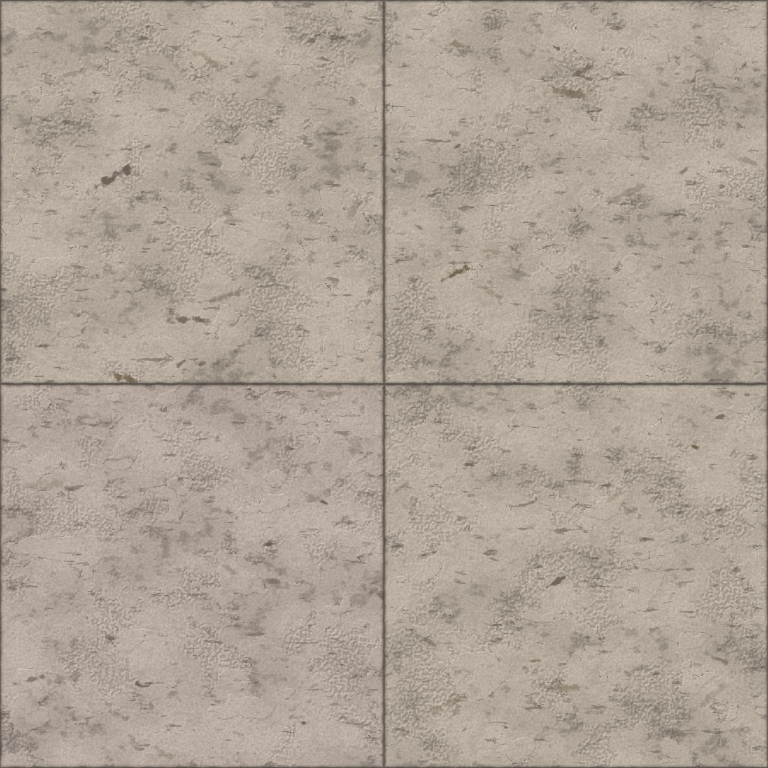
A WebGL 2 fragment shader for this texture:

```glsl
#version 300 es
precision highp float;
// Four weathered limestone tiles, two by two, with thin dark joints.

uniform vec2 u_resolution;
out vec4 fragColor;

const float TILES = 2.0;              // tiles across and down
const float JOINT_HALF = 0.0026;      // half width of the dark joint core
const float JOINT_SOFT = 0.0055;      // reach of the shade beside the joint
const float FLECK_CELLS = 19.0;       // fleck grid cells across the canvas
const float FLECK_CHANCE = 0.36;
const float PIT_SCALE = 225.0;
const float GRAIN_SCALE = 330.0;
const float RELIEF = 0.15;            // strength of the carved lighting
const vec2 LIGHT_STEP = vec2(-0.0006, 0.0009);

const vec3 STONE = vec3(0.680, 0.640, 0.590);
const vec3 PALE = vec3(0.742, 0.700, 0.650);
const vec3 SMUDGE = vec3(0.535, 0.500, 0.460);
const vec3 OLIVE = vec3(0.400, 0.350, 0.260);
const vec3 UMBER = vec3(0.390, 0.350, 0.315);
const vec3 JOINT = vec3(0.310, 0.285, 0.260);
const vec3 WARM_TINT = vec3(1.000, 0.998, 0.992);
const vec3 ROSE_TINT = vec3(1.003, 0.991, 1.008);

// Integer hash giving two values from 0 to 1
vec2 hash2(vec2 cell) {
  uvec2 v = uvec2(ivec2(cell)) * 1664525u + 1013904223u;
  v.x += v.y * 1664525u;
  v.y += v.x * 1664525u;
  v ^= v >> 16u;
  v.x += v.y * 1664525u;
  v.y += v.x * 1664525u;
  v ^= v >> 16u;
  return vec2(v & 65535u) / 65535.0;
}

float cornerSlope(vec2 cell, vec2 offset) {
  float a = 6.2832 * hash2(cell).x;
  return dot(vec2(cos(a), sin(a)), offset);
}

float gradientNoise(vec2 p) {
  vec2 i = floor(p), f = fract(p);
  vec2 w = f * f * f * (f * (f * 6.0 - 15.0) + 10.0);
  vec2 e = vec2(1.0, 0.0);
  float low = mix(cornerSlope(i, f), cornerSlope(i + e, f - e), w.x);
  float high = mix(cornerSlope(i + e.yx, f - e.yx), cornerSlope(i + 1.0, f - 1.0), w.x);
  return mix(low, high, w.y) * 1.4;
}

float fbm(vec2 p) {
  float sum = 0.0, amp = 0.5;
  for (int k = 0; k < 5; k++) {
    sum += amp * gradientNoise(p);
    p = mat2(1.6, 1.2, -1.2, 1.6) * p + 17.3;
    amp *= 0.5;
  }
  return sum;
}

// Height field whose upper part forms raised flakes
float flakeField(vec2 p) {
  return fbm(p * vec2(15.0, 19.0) + 40.0);
}

// Fine worm-like pits
float pits(vec2 p) {
  return smoothstep(-0.15, 0.22, gradientNoise(p * PIT_SCALE));
}

// Slanted mineral flecks: x is coverage, y is hue
vec2 flecks(vec2 p) {
  vec2 result = vec2(0.0), grid = p * FLECK_CELLS, home = floor(grid);
  float ragged = fbm(p * 75.0);
  for (int k = 0; k < 9; k++) {
    vec2 cell = home + vec2(k % 3, k / 3) - 1.0;
    vec2 place = hash2(cell), kind = hash2(cell + 71.0), form = hash2(cell + 143.0);
    float angle = (form.x - 0.45) * 1.3;
    vec2 d = grid - cell - place;
    d = mat2(cos(angle), -sin(angle), sin(angle), cos(angle)) * d;
    float size = mix(0.13, 0.65, pow(form.y, 4.0));
    float dist = length(d / vec2(size, 0.03 + 0.14 * size)) + ragged * 2.0;
    float cover = (1.0 - smoothstep(0.2, 1.1, dist)) * step(kind.x, FLECK_CHANCE);
    cover *= mix(0.2, 0.9, kind.y * kind.y);
    if (cover > result.x) result = vec2(cover, place.x);
  }
  return result;
}

void main() {
  vec2 uv = gl_FragCoord.xy / u_resolution;
  vec2 tile = min(floor(uv * TILES), TILES - 1.0);
  vec2 p = uv + tile * vec2(3.0, 5.0) + 2.0;   // each tile has its own stone

  // Cloudy ground, ragged smudges and thin bedding streaks
  float cloud = fbm(p * vec2(8.0, 11.0));
  float mottle = fbm(p * vec2(38.0, 52.0) + 9.0);
  float speckle = fbm(p * vec2(90.0, 130.0) + 31.0);
  float rough = smoothstep(-0.02, 0.22, fbm(p * 10.0 + 80.0) + 0.5 * mottle);
  float bed = fbm(p * vec2(24.0, 95.0) + 23.0) + 0.25 * mottle;
  float field = flakeField(p);
  float flake = smoothstep(0.21, 0.235, field);
  float rim = 1.0 - smoothstep(0.004, 0.020, abs(field - 0.205));
  vec3 color = mix(STONE, PALE, clamp(0.55 + cloud * 1.5 + mottle + speckle, 0.0, 1.0));
  color = mix(color, SMUDGE, 0.7 * smoothstep(0.05, 0.50, mottle * 0.8 + speckle * 0.6 - cloud * 0.7));
  color = mix(color, SMUDGE, 0.16 * rough);
  color = mix(color, UMBER, 0.5 * smoothstep(0.29, 0.48, bed));
  color = mix(color, PALE, 0.4 * flake);
  color = mix(color, UMBER, 0.42 * rim * smoothstep(0.0, 0.25, speckle + 0.5 * mottle));

  // Carved lighting, dark pits and grain
  vec2 lit = vec2(flakeField(p + LIGHT_STEP), flakeField(p - LIGHT_STEP));
  lit = smoothstep(0.21, 0.235, lit);
  float slope = 0.45 * (lit.x - lit.y);
  float bare = 1.0 - 0.8 * flake;
  slope += (0.12 + 0.5 * rough) * bare * (pits(p + LIGHT_STEP) - pits(p - LIGHT_STEP));
  float hollow = (0.01 + 0.08 * rough) * bare * (0.6 - pits(p));
  color *= 1.0 - RELIEF * slope - hollow + 0.06 * gradientNoise(p * GRAIN_SCALE);

  vec2 fleck = flecks(p);
  color = mix(color, mix(OLIVE, UMBER, smoothstep(0.2, 0.6, fleck.y)), fleck.x);
  color *= mix(WARM_TINT, ROSE_TINT, (1.0 - tile.x) * (1.0 - tile.y));

  // Joints, also along the outer border
  vec2 gap = abs(uv * TILES - round(uv * TILES)) / TILES;
  float edge = min(gap.x, gap.y) + 0.0008 * gradientNoise(p * 70.0);
  float core = 1.0 - smoothstep(0.0002, JOINT_HALF, edge);
  color *= 1.0 - 0.18 * (1.0 - smoothstep(JOINT_HALF * 0.4, JOINT_SOFT, edge));
  color = mix(color, JOINT, (gap.y < gap.x ? 0.82 : 0.70) * core);
  fragColor = vec4(color, 1.0);
}
```
